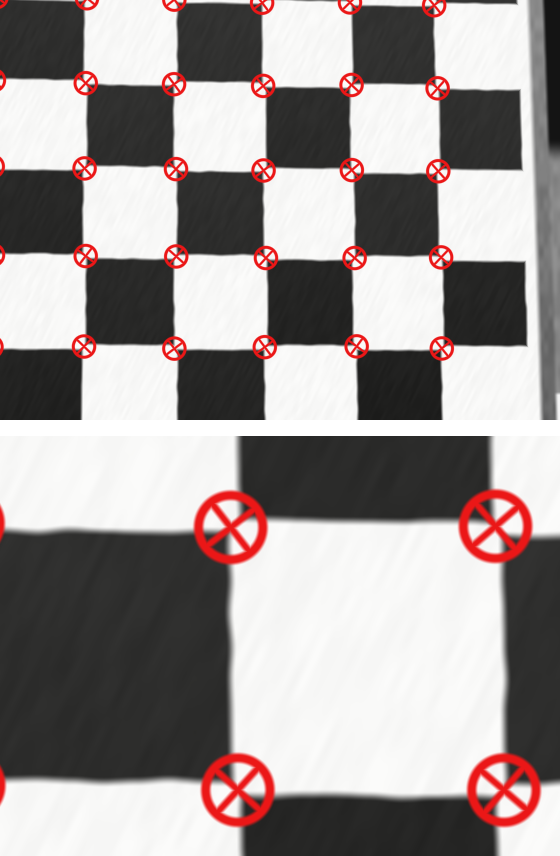
Top, the full canvas; bottom, a detail of the centre.
This pattern is drawn by a WebGL 1 fragment shader. Its source:

```glsl
precision highp float;
// Draws a slightly warped, softly blurred checkerboard with red crossed rings on its corners.
uniform vec2 u_resolution;

const vec3 RED = vec3(0.92, 0.09, 0.09);
const float LAST_COLUMN = 5.0;

float hash(vec2 p) {
  return fract(sin(dot(p, vec2(127.1, 311.7))) * 43758.5453);
}

float noise(vec2 p) {
  vec2 i = floor(p);
  vec2 f = fract(p);
  f = f * f * (3.0 - 2.0 * f);
  float a = mix(hash(i), hash(i + vec2(1.0, 0.0)), f.x);
  float b = mix(hash(i + vec2(0.0, 1.0)), hash(i + 1.0), f.x);
  return mix(a, b, f.y);
}

vec2 rotate(vec2 p, float angle) {
  float c = cos(angle);
  float s = sin(angle);
  return vec2(c * p.x - s * p.y, s * p.x + c * p.y);
}

// Perspective: position = k.x + k.y * index + k.z * index^2 along each axis.
vec3 rowCurve() {
  return vec3(0.007, 0.194, 0.0028);
}

vec3 columnCurve(float y) {
  return vec3(-0.0115 - 0.0133 * y, 0.218 + 0.0071 * y, -0.0017);
}

float curvePoint(vec3 k, float index) {
  return k.x + index * (k.y + k.z * index);
}

float curveIndex(vec3 k, float position) {
  float root = sqrt(max(k.y * k.y + 4.0 * k.z * (position - k.x), 0.0));
  return (root - k.y) / (2.0 * k.z);
}

float rowTilt(vec2 p) {
  return 0.017 * (p.x - 0.8) * (1.0 - p.y);
}

vec2 canvasToGrid(vec2 p) {
  return vec2(curveIndex(columnCurve(p.y), p.x), curveIndex(rowCurve(), p.y - rowTilt(p)));
}

vec2 gridToCanvas(vec2 g) {
  float y = curvePoint(rowCurve(), g.y);
  vec2 p = vec2(curvePoint(columnCurve(y), g.x), y);
  return p + vec2(0.0, rowTilt(p));
}

// Coverage of the dark squares, which are a little smaller than their cells.
float darkSquares(vec2 grid, float blur) {
  vec2 cell = floor(grid);
  vec2 inside = (0.5 - abs(fract(grid) - 0.5)) * 0.208 - vec2(0.004, 0.0055);
  float isDark = 1.0 - step(0.5, mod(cell.x + cell.y, 2.0));
  isDark *= 1.0 - step(LAST_COLUMN + 0.5, cell.x);
  return isDark * smoothstep(-blur, blur, min(inside.x, inside.y));
}

float stroke(float d, float halfWidth, float blur) {
  return 1.0 - smoothstep(halfWidth - blur, halfWidth + blur, abs(d));
}

// A ring with a diagonal cross inside.
float crossedRing(vec2 p, float radius, float blur) {
  float r = length(p);
  float ring = stroke(r - radius, 0.0036, blur);
  vec2 q = rotate(p, 0.785);
  float bars = max(stroke(q.x, 0.0027, blur), stroke(q.y, 0.0027, blur));
  return max(ring, bars * (1.0 - smoothstep(radius - blur, radius + blur, r)));
}

float markers(vec2 p, vec2 grid, float blur) {
  vec2 node = floor(grid + 0.5);
  node.x = clamp(node.x, 0.0, LAST_COLUMN);
  vec2 jitter = vec2(hash(node + 3.1), hash(node + 8.7)) - 0.5;
  vec2 local = p - gridToCanvas(node) - jitter * 0.007;
  return crossedRing(rotate(local, jitter.x * 0.3), 0.0255, blur);
}

// Grey border beside the board, with a dark gap above and a bright spot below.
vec3 addSideStrip(vec3 color, vec2 p) {
  float d = p.x - 1.257 - 0.032 * p.y + 0.006 * (p.y - 0.5) * (p.y - 0.5);
  float grain = 0.08 * (noise(p * vec2(90.0, 35.0)) - 0.5);
  float band = mix(0.56, 0.38, p.y) + grain;
  float gap = mix(0.08, 0.53 + grain, smoothstep(0.33, 0.39, p.y));
  gap = mix(gap, 0.95, smoothstep(0.932, 0.942, p.y));
  float shade = mix(band, gap, smoothstep(0.032, 0.044, d));
  return mix(color, vec3(shade), smoothstep(-0.006, 0.010, d));
}

void main() {
  vec2 p = vec2(gl_FragCoord.x, u_resolution.y - gl_FragCoord.y) / u_resolution.y;
  float pixel = 1.0 / u_resolution.y;

  // Wavering edges and faint slanted streaks.
  vec2 waver = vec2(noise(p * 38.0), noise(p * 38.0 + 17.0)) - 0.5;
  vec2 grid = canvasToGrid(p + waver * 0.003);
  float streak = noise(rotate(p, -0.45) * vec2(150.0, 28.0)) - 0.5;

  float dark = darkSquares(grid, 0.0045);
  float darkTone = mix(0.20, 0.13, p.y) + 0.03 * (hash(floor(grid)) - 0.5) + 0.025 * streak;
  float lightTone = 0.972 + 0.03 * streak;
  vec3 color = vec3(mix(lightTone, darkTone, dark)) - vec3(0.0, 0.0, 0.004);

  color = addSideStrip(color, p);
  color = mix(color, RED, markers(p, canvasToGrid(p), max(0.0018, 0.7 * pixel)));
  gl_FragColor = vec4(clamp(color, 0.0, 1.0), 1.0);
}
```
